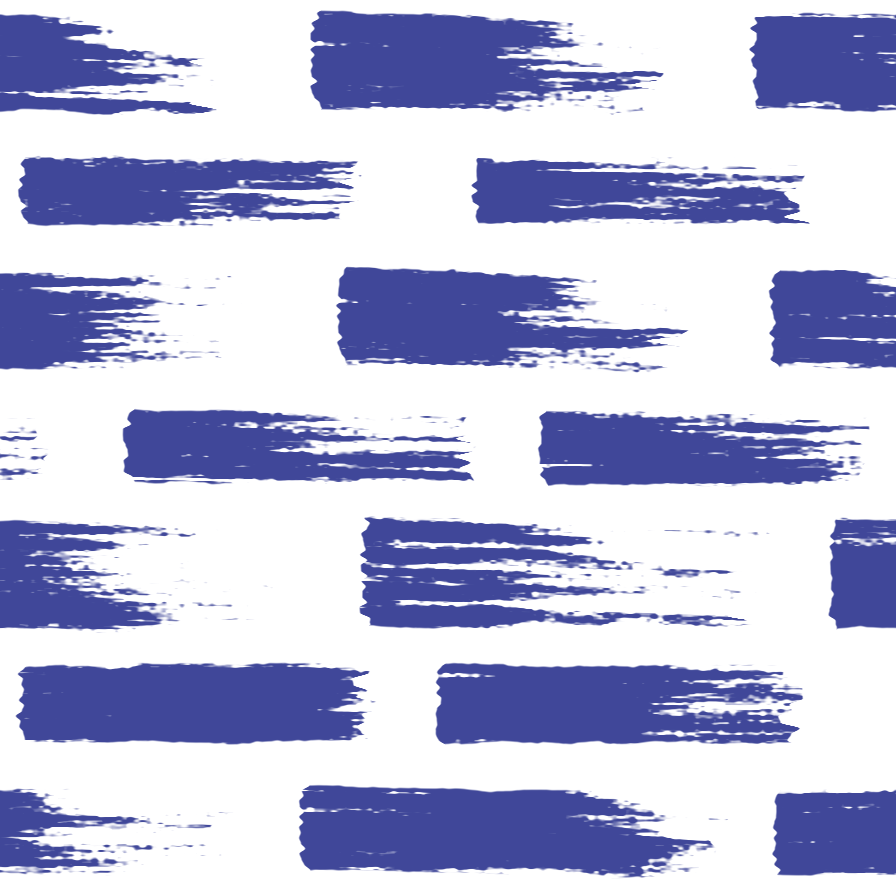
A Shadertoy shader for this pattern:

```glsl
// Per row from the top: first start, pitch, stroke length, half height
const vec4 ROWS[7] = vec4[7](
    vec4(-.146, .491, .40, .057), vec4(.020, .505, .385, .041),
    vec4(-.108, .482, .395, .057), vec4(-.326, .462, .40, .044),
    vec4(-.122, .522, .455, .064), vec4(.017, .467, .42, .047),
    vec4(-.195, .527, .48, .050));

// Fraction of each stroke that passes before the brush starts to dry
const vec3 DRY_ONSET[7] = vec3[7](
    vec3(.35, .35, .2), vec3(.2, -.3, 0.), vec3(.1, .3, 0.), vec3(.1, .0, .2),
    vec3(.1, -.2, .4), vec3(.75, .2, 0.), vec3(.1, .55, .5));

float hash(vec2 p) {
    vec3 q = fract(p.xyx * .1031);
    q += dot(q, q.yzx + 33.33);
    return fract((q.x + q.y) * q.z);
}

float noise(vec2 p) {
    vec2 i = floor(p), f = fract(p);
    f = f * f * (3. - 2. * f);
    return mix(mix(hash(i), hash(i + vec2(1, 0)), f.x),
               mix(hash(i + vec2(0, 1)), hash(i + vec2(1, 1)), f.x), f.y);
}

// Paint left by bristles: long streaks, short streaks, blotches and grain
float bristles(vec2 p, float seed) {
    vec2 shift = vec2(seed * 71., seed * 37.);
    return .38 * noise(p * vec2(4, 125) + shift)
         + .27 * noise(p * vec2(19, 270) + shift.yx)
         + .17 * noise(p * vec2(11, 28) + shift + 9.)
         + .18 * noise(p * vec2(150, 390) + shift);
}

float brushStroke(vec2 p, float len, float halfHeight, float onset, bool feathered, float seed) {
    p.y += .02 * (p.x - .5 * len) * (2. * seed - .6);
    float v = p.y / halfHeight;
    float t = p.x / len;

    // Ragged outline
    float side = halfHeight - abs(p.y) - .005 * noise(vec2(p.x * 28., seed * 90. + sign(v) * 7.))
               - .002 * noise(vec2(p.x * 130., seed * 50. + sign(v) * 3.));
    float head = p.x - .010 * noise(vec2(p.y * 170., seed * 60.)) - .010 * pow(abs(v), 6.);
    float tail = len - p.x - (feathered ? .06 : .035) * noise(vec2(p.y * 150., seed * 80.));
    float outline = smoothstep(-.001, .0015, min(side, min(head, tail)));

    // Paint runs out along the stroke, sooner at the top
    float wear = smoothstep(onset, 1., t + .22 * seed * v * t);
    float level = mix(.19, feathered ? .74 : .54, wear);
    level += .2 * (1. - smoothstep(0., .010, side));
    level += .12 * smoothstep(.78, .9, noise(vec2(p.x * 1.5, p.y * 150. + seed * 40.)));
    return outline * smoothstep(level - .06, level + .06, bristles(p, seed));
}

void mainImage(out vec4 fragColor, in vec2 fragCoord) {
    vec2 uv = fragCoord / iResolution.xy;

    // Locate the row and the stroke within it
    float depth = (1. - uv.y) * 7.;
    int row = clamp(int(depth), 0, 6);
    vec4 layout_ = ROWS[row];
    float last = row == 5 ? 1. : 2.;
    float column = clamp(floor((uv.x - layout_.x + .012) / layout_.y), 0., last);
    float seed = hash(vec2(row, column) + 3.7);

    vec2 p = vec2(uv.x - layout_.x - column * layout_.y, (float(row) + .5 - depth) / 7.);
    float len = layout_.z * (.97 + .06 * seed);
    float ink = brushStroke(p, len, layout_.w, DRY_ONSET[row][int(column)], row % 2 == 0, seed);

    fragColor = vec4(mix(vec3(1), vec3(.25, .28, .60), ink), 1);
}
```
